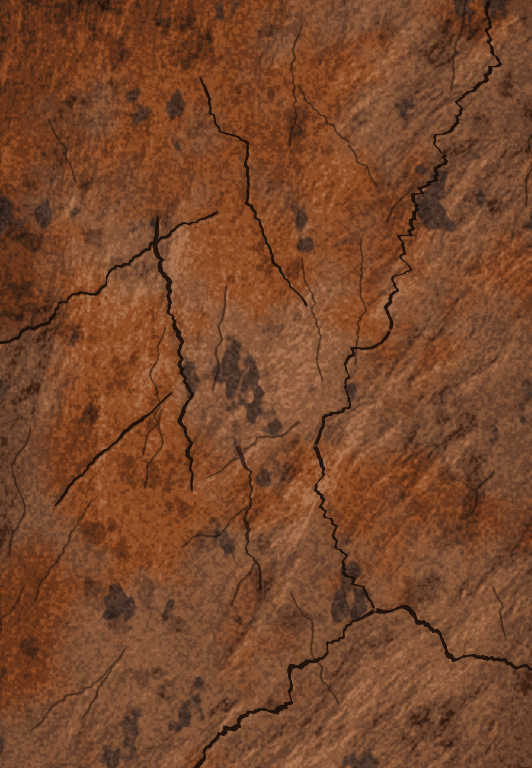
Write a Shadertoy shader that draws this texture.

```glsl
// Weathered rust-brown rock face with slanting ridges, fine grain and dark fractures.

const vec3 SHADOW = vec3(0.27, 0.15, 0.09);
const vec3 RUST_DEEP = vec3(0.42, 0.21, 0.10);
const vec3 RUST = vec3(0.57, 0.30, 0.14);
const vec3 EARTH_DEEP = vec3(0.41, 0.26, 0.18);
const vec3 EARTH = vec3(0.53, 0.34, 0.22);
const vec3 PALE = vec3(0.66, 0.44, 0.30);
const vec3 MINERAL = vec3(0.22, 0.16, 0.14);

float hash(vec2 p) {
    vec3 q = fract(p.xyx * 0.1031);
    q += dot(q, q.yzx + 33.33);
    return fract((q.x + q.y) * q.z);
}

float noise(vec2 p) {
    vec2 cell = floor(p), f = fract(p);
    f = f * f * (3.0 - 2.0 * f);
    return mix(mix(hash(cell), hash(cell + vec2(1, 0)), f.x),
               mix(hash(cell + vec2(0, 1)), hash(cell + vec2(1, 1)), f.x), f.y);
}

float fbm(vec2 p, int octaves) {
    float sum = 0.0, total = 0.0, amp = 0.5;
    for (int i = 0; i < octaves; i++) {
        sum += amp * noise(p);
        total += amp;
        amp *= 0.55;
        p = mat2(1.6, 1.2, -1.2, 1.6) * p + 17.3;
    }
    return sum / total;
}

// Noise stretched along a direction leaning right of vertical
float strata(vec2 p, float lean, vec2 scale) {
    float c = cos(lean), s = sin(lean);
    return fbm(mat2(c, s, -s, c) * p * scale + 40.0, 6);
}

// Upright ridges on the left, leaning ones toward the lower right
float rockHeight(vec2 p) {
    vec2 q = p + 0.05 * vec2(fbm(p * 5.0, 3), fbm(p * 5.0 + 31.0, 3));
    float leaning = smoothstep(-0.1, 0.25, q.x - 0.45 * q.y);
    float folds = mix(strata(q, 0.08, vec2(17, 7)), strata(q, 0.72, vec2(18, 7)), leaning);
    return folds - 0.5 * abs(folds - 0.5);
}

// A wandering crack from a to b: dark core with a soft shaded halo
float fracture(vec2 p, vec2 a, vec2 b, float width, float wander, float seed) {
    float len = distance(a, b);
    vec2 dir = (b - a) / len, q = p - a;
    float along = dot(q, dir), across = dot(q, vec2(-dir.y, dir.x));
    float inside = min(along, len - along);
    if (inside < -0.002 || abs(across) > 0.1) return 0.0;
    across += wander * (fbm(vec2(along * 17.0, seed), 5) - 0.5) * smoothstep(0.0, 0.05, inside);
    float w = width * mix(0.25, 1.4, noise(vec2(along * 45.0, seed + 9.0)));
    float core = 1.0 - smoothstep(w, w + 0.0018, abs(across));
    float halo = 0.3 * exp(-abs(across) / (width * 3.0));
    return max(core, halo) * smoothstep(-0.002, 0.004, inside);
}

float mainCracks(vec2 p) {
    vec2 bend = vec2(0.508, 0.57), knee = vec2(0.41, 0.42), fork = vec2(0.488, 0.206);
    float d = fracture(p, vec2(0.638, 1.0), bend, 0.0016, 0.13, 3.0);
    d = max(d, fracture(p, bend, knee, 0.0014, 0.10, 8.0));
    d = max(d, fracture(p, knee, fork, 0.0014, 0.12, 14.0));
    d = max(d, fracture(p, fork, vec2(0.247, -0.01), 0.0024, 0.11, 21.0));
    d = max(d, fracture(p, fork, vec2(0.71, 0.115), 0.0020, 0.08, 27.0));
    d = max(d, fracture(p, vec2(-0.01, 0.55), vec2(0.285, 0.725), 0.0013, 0.07, 33.0));
    d = max(d, fracture(p, vec2(0.205, 0.72), vec2(0.25, 0.36), 0.0022, 0.07, 39.0));
    d = max(d, fracture(p, vec2(0.07, 0.34), vec2(0.225, 0.49), 0.0012, 0.03, 45.0));
    d = max(d, fracture(p, vec2(0.26, 0.90), vec2(0.40, 0.60), 0.0011, 0.06, 51.0));
    return max(d, 0.8 * fracture(p, vec2(0.31, 0.42), vec2(0.34, 0.23), 0.0018, 0.07, 57.0));
}

float hairlines(vec2 p) {
    float d = 0.0;
    for (int i = 0; i < 22; i++) {
        float id = float(i) + 1.0;
        vec2 mid = vec2(0.7 * hash(vec2(id, 2.7)), hash(vec2(id, 8.1)));
        float angle = mix(0.5, 2.3, hash(vec2(id, 5.3)));
        vec2 arm = mix(0.03, 0.09, hash(vec2(id, 11.9))) * vec2(cos(angle), sin(angle));
        d = max(d, fracture(p, mid - arm, mid + arm, 0.0006, 0.05, id * 6.7));
    }
    return d;
}

float cracks(vec2 p) {
    return max(mainCracks(p), 0.55 * hairlines(p));
}

vec3 ramp(float t, vec3 deep, vec3 middle) {
    vec3 c = mix(SHADOW * 0.4, SHADOW, smoothstep(-0.2, 0.12, t));
    c = mix(c, deep, smoothstep(0.10, 0.37, t));
    c = mix(c, middle, smoothstep(0.37, 0.63, t));
    c = mix(c, PALE, smoothstep(0.63, 0.90, t));
    return c * (1.0 + 0.35 * max(t - 0.9, 0.0));
}

void mainImage(out vec4 fragColor, in vec2 fragCoord) {
    vec2 uv = fragCoord / iResolution.xy;
    vec2 p = fragCoord / iResolution.y;

    // Relief lit from the upper left
    vec2 lightStep = vec2(-0.0025, 0.0030);
    float relief = rockHeight(p) - rockHeight(p + lightStep);
    float crack = cracks(p);
    float lip = cracks(p + lightStep * 1.3);

    // Surface tone: broad stains, grain, pits and darker borders
    float stain = fbm(p * 5.0 + 12.0, 5) - 0.5;
    float grain = 0.6 * noise(p * 240.0) + 0.4 * noise(p * 430.0 + 7.0) - 0.5;
    float pits = smoothstep(0.60, 0.74, fbm(p * 26.0 + 60.0, 5));
    vec2 border = 2.0 * abs(uv - 0.5);
    float vignette = dot(pow(border, vec2(4.0)), vec2(0.16, 0.13));
    float tone = 0.62 + 0.55 * stain + 0.50 * grain + 2.6 * relief;
    tone += 0.16 * lip - 0.25 * pits - vignette;

    // Rust gathers at the top and lower left, earth in the middle right
    float rustBias = 0.22 * (uv.y - 0.5) + 0.12 * (0.5 - uv.x);
    float rust = smoothstep(0.40, 0.60, fbm(p * 6.0 + 90.0, 5) + rustBias);
    vec3 color = mix(ramp(tone, EARTH_DEEP, EARTH), ramp(tone - 0.04, RUST_DEEP, RUST), rust);

    float flecks = smoothstep(0.69, 0.75, fbm(p * vec2(20, 14) + 5.0, 4));
    color = mix(color, MINERAL * (1.0 + grain), 0.75 * flecks);
    color = mix(color, SHADOW * 0.35, 0.92 * crack);
    fragColor = vec4(clamp(color, 0.0, 1.0), 1.0);
}
```
